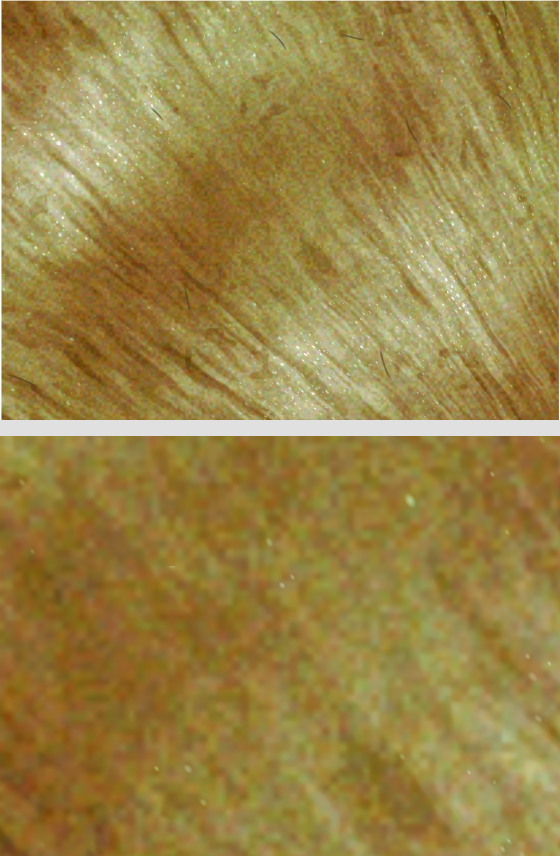
Top, the full canvas; bottom, a detail of the centre.
A Shadertoy shader for this texture:

```glsl
// Close-up of weathered skin: fanned creases, glossy patches, fine hairs and sensor grain.
#define FAN_CENTRE vec2(2.13, -1.22)  // point the creases converge to
#define FAN_RADIUS 2.2
#define CREASE_FREQ vec2(50.0, 4.2)   // across, along
#define STREAK_FREQ vec2(105.0, 14.0)
#define CREASE_DEPTH 0.27
#define STREAK_DEPTH 0.46
#define GLOSS_GAIN 0.31
#define SHADE_DEPTH 0.21
#define GLINT_GAIN 0.50
#define HAIR_CELL 0.24
#define GRAIN_FREQ 155.0
#define GRAIN_GAIN 0.10

float hash(vec2 p) {
    vec3 h = fract(vec3(p.xyx) * 0.1031);
    h += dot(h, h.yzx + 33.33);
    return fract((h.x + h.y) * h.z);
}

float noise(vec2 p) {
    vec2 i = floor(p), f = fract(p);
    f = f * f * (3.0 - 2.0 * f);
    return mix(mix(hash(i), hash(i + vec2(1, 0)), f.x),
               mix(hash(i + vec2(0, 1)), hash(i + vec2(1, 1)), f.x), f.y);
}

float fbm(vec2 p) {
    float sum = 0.0, gain = 0.53;
    for (int i = 0; i < 4; i++) {
        sum += gain * noise(p);
        p = mat2(1.6, 1.2, -1.2, 1.6) * p + 17.3;
        gain *= 0.5;
    }
    return sum;
}

float blob(vec2 p, vec2 centre, float radius) {
    vec2 d = (p - centre) / radius;
    return exp(-dot(d, d));
}

// Broad areas that catch the light
float glossAt(vec2 p) {
    return blob(p, vec2(0.55, 0.92), 0.12) + blob(p, vec2(0.22, 0.67), 0.16)
         + blob(p, vec2(0.09, 0.48), 0.14) + blob(p, vec2(1.06, 0.27), 0.22)
         + blob(p, vec2(0.72, 0.08), 0.17) + 0.6 * blob(p, vec2(1.25, 0.60), 0.20)
         + 0.7 * blob(p, vec2(0.33, 0.84), 0.16);
}

// Broad brown areas
float shadeAt(vec2 p) {
    return 1.3 * blob(p, vec2(0.02, 0.95), 0.17) + 0.8 * blob(p, vec2(0.55, 0.50), 0.19)
         + blob(p, vec2(0.36, 0.36), 0.18) + 0.9 * blob(p, vec2(0.20, 0.16), 0.20)
         + blob(p, vec2(1.28, 0.05), 0.18) + 0.6 * blob(p, vec2(0.92, 0.72), 0.15);
}

// Small bright flecks, one candidate per cell
float glints(vec2 q, float share) {
    vec2 cell = floor(q), f = fract(q);
    vec2 centre = 0.35 + 0.3 * vec2(hash(cell + 3.1), hash(cell + 7.7));
    float size = mix(0.18, 0.35, hash(cell + 11.9));
    return step(hash(cell + 19.3), share) * (1.0 - smoothstep(0.1 * size, size, length(f - centre)));
}

// Sparse curved hairs
float hairs(vec2 p) {
    vec2 home = floor(p / HAIR_CELL);
    float cover = 0.0;
    for (int k = 0; k < 9; k++) {
        vec2 cell = home + vec2(k % 3 - 1, k / 3 - 1);
        vec2 d = p - (cell + vec2(hash(cell + 41.0), hash(cell + 53.0))) * HAIR_CELL;
        float a = 0.9 + 2.2 * hash(cell + 67.0);
        d = mat2(cos(a), -sin(a), sin(a), cos(a)) * d;
        float halfLength = mix(0.015, 0.055, hash(cell + 71.0));
        float bend = 8.0 * (hash(cell + 83.0) - 0.5);
        float line = 1.0 - smoothstep(0.0006, 0.0036, abs(d.y - bend * d.x * d.x));
        float ends = 1.0 - smoothstep(0.4, 1.0, abs(d.x) / halfLength);
        cover = max(cover, line * ends * step(hash(cell + 97.0), 0.55));
    }
    return cover;
}

vec3 skinColour(float tone) {
    vec3 c = mix(vec3(0.42, 0.28, 0.08), vec3(0.54, 0.41, 0.17), smoothstep(-0.05, 0.30, tone));
    c = mix(c, vec3(0.60, 0.53, 0.265), smoothstep(0.26, 0.50, tone));
    c = mix(c, vec3(0.655, 0.63, 0.39), smoothstep(0.46, 0.66, tone));
    c = mix(c, vec3(0.74, 0.745, 0.56), smoothstep(0.64, 0.86, tone));
    return mix(c, vec3(0.94, 0.96, 0.89), smoothstep(0.86, 1.20, tone));
}

void mainImage(out vec4 fragColor, in vec2 fragCoord) {
    vec2 p = fragCoord / iResolution.y;
    float aspect = iResolution.x / iResolution.y;

    // Fan coordinates: x across the creases, y along them
    vec2 d = FAN_CENTRE - p;
    vec2 q = vec2(FAN_RADIUS * atan(-d.y, d.x), length(d));
    q.x += 0.022 * (noise(p * 5.0) - 0.5) + 0.010 * (noise(p * 17.0) - 0.5);

    vec2 drift = p + 0.08 * (vec2(fbm(p * 7.0), fbm(p * 7.0 + 37.0)) - 0.5);
    float gloss = glossAt(drift), shade = shadeAt(drift);
    float relief = mix(0.35, 1.0, smoothstep(0.10, 0.42, length(p - vec2(0.62, 0.60))));

    // Short dense creases and finer streaks
    float crease = 1.0 - smoothstep(0.10, 0.46, noise(q * CREASE_FREQ + 31.0));
    crease *= smoothstep(0.15, 0.65, noise(q * vec2(12.0, 5.0) + 9.0));
    float streak = noise(q * STREAK_FREQ) * 0.62 + noise(q * vec2(62.0, 8.0) + 57.0) * 0.38 - 0.5;
    float mottle = 0.24 * (fbm(p * 14.0) - 0.5) + 0.26 * (fbm(p * 4.5 + 61.0) - 0.5);
    float pits = smoothstep(0.74, 0.92, noise(p * 38.0 + 5.0)) * smoothstep(0.45, 0.65, noise(p * 8.0 + 71.0));

    float tone = 0.49 + GLOSS_GAIN * gloss * (0.65 + 0.6 * noise(q * vec2(26.0, 9.0) + 77.0));
    tone += mottle - SHADE_DEPTH * shade - 0.22 * pits;
    tone += relief * (STREAK_DEPTH * streak - CREASE_DEPTH * crease);

    // Glints cluster on glossy skin
    float cluster = smoothstep(0.35, 0.75, noise(p * 13.0 + 19.0));
    float share = (0.03 + 0.40 * clamp(gloss - 0.3 * shade, 0.0, 1.0)) * (0.2 + 0.8 * cluster);
    float flecks = glints(q * vec2(64.0, 40.0), share) + 0.7 * glints(q * vec2(105.0, 66.0) + 23.0, share);
    tone += GLINT_GAIN * flecks * (0.35 + 0.65 * noise(p * 30.0 + 13.0));

    // Grain in brightness, then in hue
    vec2 g = p * GRAIN_FREQ;
    tone += 1.8 * GRAIN_GAIN * (noise(g) - 0.5);
    vec3 colour = skinColour(tone);
    vec3 speckle = vec3(noise(g * 0.8 + 101.0), noise(g * 0.8 + 211.0), noise(g * 0.6 + 307.0)) - 0.5;
    colour += GRAIN_GAIN * speckle * vec3(1.0, 0.8, 1.2);
    float olive = smoothstep(0.35, 0.65, noise(p * 3.0 + 43.0)) - 0.5 + 0.4 * (p.x - 0.6);
    colour += vec3(-0.012, 0.012, -0.015) * olive + vec3(0.02, -0.010, -0.010) * shade;

    colour = mix(colour, vec3(0.31, 0.25, 0.10), 0.6 * hairs(p + 0.006 * noise(p * 20.0)));

    // Thin pale margin on the left, top and right
    float inset = min(min(p.x - 0.003, 1.0 - p.y - 0.001), aspect - p.x - 0.002);
    colour = mix(vec3(1.0), colour, smoothstep(-0.001, 0.002, inset));
    fragColor = vec4(clamp(colour, 0.0, 1.0), 1.0);
}
```
